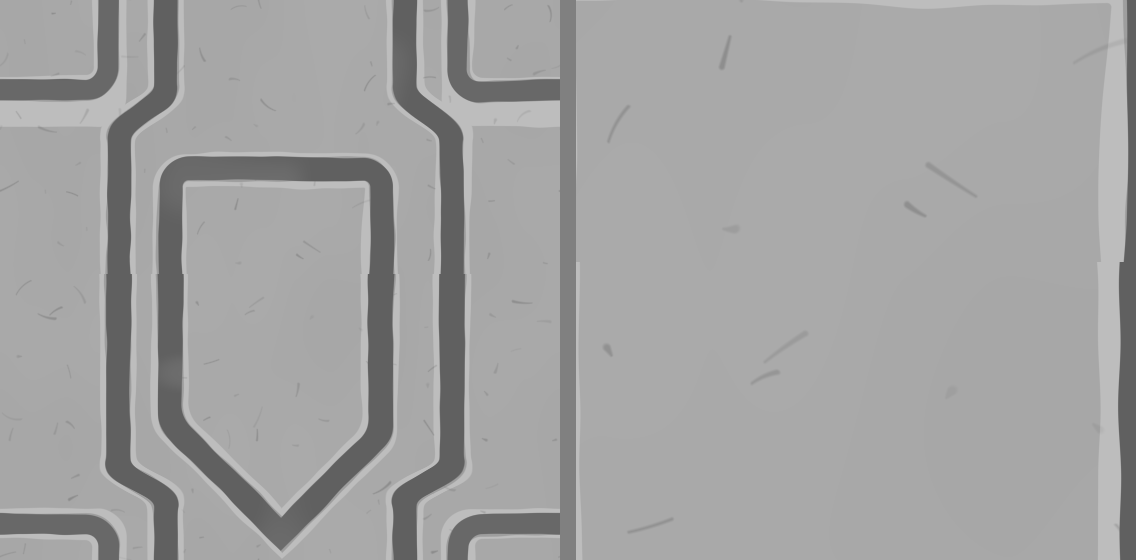
Left, the full canvas; right, a detail of the centre.
This texture map is drawn by a WebGL 2 fragment shader. Its source:

```glsl
#version 300 es
precision highp float;
// Worn grey panel tile: a pointed shield between two stepped grooves, with a
// rounded box wrapped around the tile corners. Each groove is a distance band
// over a paler rim; tiling noise wobbles the edges, hashed strokes add wear.

#define UNITS 768.0        // design units across the canvas
#define GROOVE 16.0        // half width of the dark grooves
#define RIM 7.5            // width of the pale rims
#define WOBBLE 4.5         // hand-drawn drift of the lines
#define SEAM_Y 376.0       // height of the jog in the line widths
#define SCRATCH_CELLS 9.0  // scratch cells across, per layer
#define SCRATCH_DARK 0.11  // strength of the scratches
#define GROUND 0.66
#define PALE 0.74
#define DARK 0.377

uniform vec2 u_resolution;
out vec4 fragColor;

float hash(vec2 p) {
  return fract(sin(dot(p, vec2(127.1, 311.7))) * 43758.5453);
}

// Value noise that tiles over the canvas.
float noise(vec2 uv, vec2 cells, float seed) {
  vec2 p = uv * cells, i = floor(p), f = fract(p);
  f = f * f * (3.0 - 2.0 * f);
  vec2 a = mod(i, cells) + seed, b = mod(i + 1.0, cells) + seed;
  return mix(mix(hash(a), hash(vec2(b.x, a.y)), f.x),
             mix(hash(vec2(a.x, b.y)), hash(b), f.x), f.y);
}

vec2 drift(vec2 uv, float seed) {
  vec2 slow = vec2(noise(uv, vec2(7.0), seed), noise(uv, vec2(7.0), seed + 31.0));
  vec2 fast = vec2(noise(uv, vec2(26.0), seed + 5.0), noise(uv, vec2(26.0), seed + 47.0));
  return (slow - 0.5) * WOBBLE + (fast - 0.5) * WOBBLE * 0.5;
}

float smoothMax(float a, float b, float k) {
  float h = max(k - abs(a - b), 0.0) / k;
  return max(a, b) + h * h * k * 0.25;
}

float roundBox(vec2 p, vec2 halfSize, float radius) {
  vec2 q = abs(p) - halfSize + radius;
  return min(max(q.x, q.y), 0.0) + length(max(q, 0.0)) - radius;
}

float shield(vec2 p) {
  float body = roundBox(p - vec2(378.0, 532.0), vec2(145.0, 300.0), 25.0);
  float point = (abs(p.x - 386.0) + p.y - 733.0) * 0.7071;
  return smoothMax(body, point, 14.0);
}

// Offset of the mirrored wall from the middle line, y down.
float wallOffset(float y) {
  return 164.0 + 65.0 * (smoothstep(118.0, 192.0, y) - smoothstep(630.0, 694.0, y));
}

float wall(vec2 p) {
  float slope = (wallOffset(p.y + 14.0) - wallOffset(p.y - 14.0)) / 28.0;
  return (abs(p.x - 391.0) - wallOffset(p.y)) / sqrt(1.0 + slope * slope);
}

// Nearest copy of a point about a centre on the wrapped tile.
vec2 wrap(vec2 p, vec2 centre) {
  return mod(p - centre + UNITS * 0.5, UNITS) - UNITS * 0.5;
}

float cornerBox(vec2 p) {
  return roundBox(wrap(p, vec2(4.5, 37.5)), vec2(144.5, 87.5), 32.0);
}

float grooves(vec2 p, float halfWidth) {
  float lines = min(abs(shield(p)), abs(wall(p)));
  return min(lines, abs(cornerBox(p)) + 2.0) - halfWidth;
}

float rims(vec2 p, float halfWidth, float vary) {
  float s = shield(p), w = wall(p), b = cornerBox(p);
  float d = abs(s) - halfWidth - RIM - (s < 0.0 ? 1.5 + vary : vary * 0.5);
  d = min(d, abs(w) - halfWidth - RIM - (w > 0.0 ? 2.0 : 0.5) - vary * 0.5);
  float ledge = roundBox(wrap(p, vec2(4.5, 52.0)), vec2(168.0, 122.0), 40.0);
  return min(d, max(ledge, -b - halfWidth - 4.0 - vary));
}

// Short hashed strokes, one at most per cell.
float scratches(vec2 uv, float seed, float aa) {
  vec2 p = fract(uv + seed * 0.137) * SCRATCH_CELLS;
  vec2 id = floor(p) + seed * 17.0;
  vec2 q = fract(p) - 0.35 - 0.3 * vec2(hash(id), hash(id + 3.7));
  float angle = 6.2832 * hash(id + 8.1), r = hash(id + 5.3);
  vec2 along = vec2(cos(angle), sin(angle));
  float reach = 0.02 + 0.15 * r * r;
  float t = dot(q, along);
  float bend = dot(q, vec2(-along.y, along.x)) + (hash(id + 1.9) - 0.5) * t * t * 4.0;
  float d = length(vec2(max(abs(t) - reach, 0.0), bend)) * UNITS / SCRATCH_CELLS;
  float thick = 0.6 + 1.4 * hash(id + 6.1) * (0.5 + 0.5 * t / reach);
  return (1.0 - smoothstep(-aa, aa, d - thick)) * step(0.35, hash(id + 2.2)) * (0.3 + 0.7 * hash(id + 4.4));
}

void main() {
  vec2 uv = gl_FragCoord.xy / u_resolution;
  vec2 p = vec2(uv.x, 1.0 - uv.y) * UNITS;
  float aa = 0.75 * UNITS / min(u_resolution.x, u_resolution.y);

  // Line widths jump at the seam, then ease back.
  float below = max(p.y - SEAM_Y, 0.0);
  float halfWidth = GROOVE + 1.8 * step(SEAM_Y, p.y) * exp(-below / 130.0);
  float vary = (noise(uv, vec2(9.0), 71.0) - 0.5) * 5.0;

  // Ground with soft mottling and scratches.
  float tone = GROUND + (noise(uv, vec2(5.0), 13.0) - 0.5) * 0.016
                      + (noise(uv, vec2(17.0, 6.0), 23.0) - 0.5) * 0.008;
  float wear = 0.0;
  for (int i = 0; i < 3; i++) wear = max(wear, scratches(uv, float(i) + 1.0, aa + 0.5));

  // Pale rims, stray brush edges, then the grooves.
  float rim = rims(p + drift(uv, 3.0), halfWidth, vary);
  tone = mix(tone, PALE, 1.0 - smoothstep(-aa, aa, rim));
  tone -= wear * SCRATCH_DARK;
  float stray = grooves(p + drift(uv, 91.0) * 1.4, halfWidth + 0.3);
  tone = mix(tone, 0.5, 0.5 * (1.0 - smoothstep(-aa, aa, stray)));
  float groove = grooves(p + drift(uv, 57.0), halfWidth);
  float boxTint = 0.03 * (1.0 - smoothstep(14.0, 18.0, abs(cornerBox(p))));
  float dark = DARK + boxTint + 0.05 * smoothstep(0.72, 1.0, noise(uv, vec2(6.0, 9.0), 37.0));
  tone = mix(tone, dark, 1.0 - smoothstep(-aa, aa, groove));

  fragColor = vec4(vec3(tone), 1.0);
}
```
